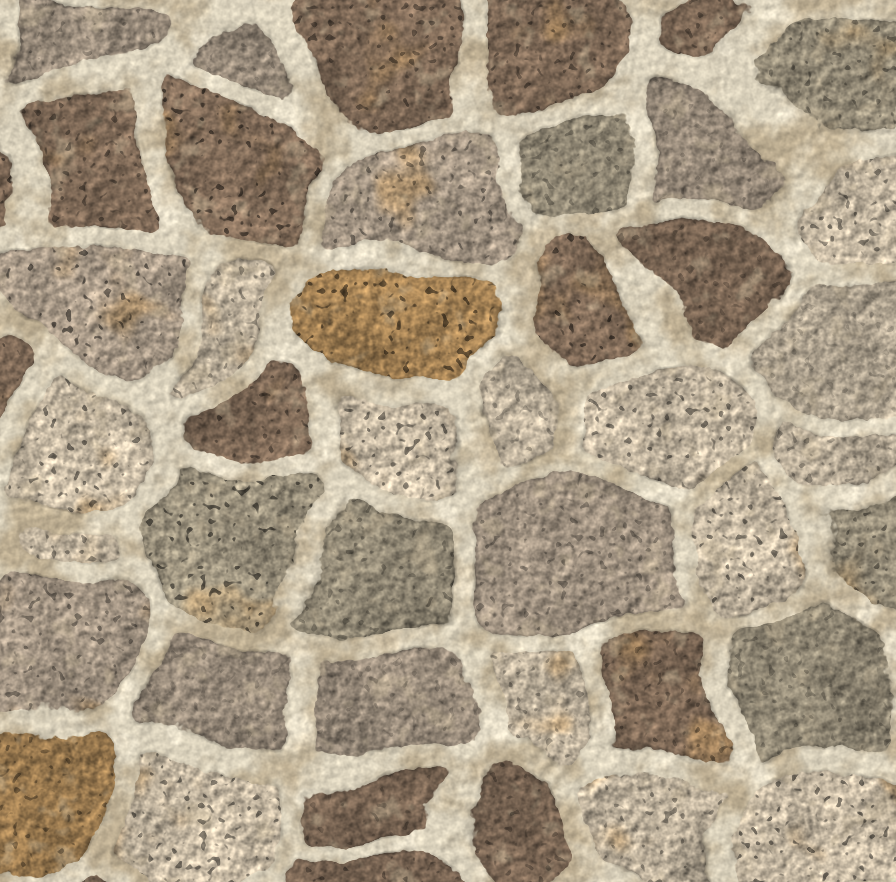
A WebGL 1 fragment shader for this texture:

```glsl
precision highp float;
// Rubble stone wall: irregular weathered stones set in pale, mottled mortar.
// A weighted Voronoi diagram, warped by gradient noise, gives the stones;
// layered noise adds blotches, stains, pits and a grain lit from upper left.
uniform vec2 u_resolution;

#define STONES vec2(5.7, 6.9)   // stones across and up
#define SIZE_SPREAD 0.42        // difference in stone size
#define JOINT 0.092             // half width of the mortar joints
#define ROUNDING 0.08           // softness of stone corners
#define WARP 0.27               // bend of the outlines
#define FRAY 0.036              // roughness of the outlines
#define RELIEF 0.36             // strength of the lit grain
#define BLOTCH 0.36             // strength of the stone mottling
#define GRAIN 0.20              // strength of the finest speckle
#define CREAM vec3(0.855, 0.82, 0.735)
#define SAND vec3(0.74, 0.68, 0.57)
#define OCHRE vec3(0.62, 0.49, 0.32)

vec2 hash2(vec2 p) {
  vec3 h = fract(p.xyx * vec3(0.1031, 0.1030, 0.0973));
  h += dot(h, h.yzx + 33.33);
  return fract((h.xx + h.yz) * h.zy);
}

float corner(vec2 cell, vec2 offset, vec2 f) {
  return dot(hash2(cell + offset) * 2.0 - 1.0, f - offset);
}

// Gradient noise, roughly -0.7 to 0.7
float noise(vec2 p) {
  vec2 i = floor(p), f = fract(p);
  vec2 u = f * f * f * (f * (f * 6.0 - 15.0) + 10.0);
  float low = mix(corner(i, vec2(0, 0), f), corner(i, vec2(1, 0), f), u.x);
  float high = mix(corner(i, vec2(0, 1), f), corner(i, vec2(1, 1), f), u.x);
  return mix(low, high, u.y);
}

float fbm(vec2 p) {
  float sum = 0.0, amp = 1.0;
  for (int i = 0; i < 3; i++) {
    sum += amp * noise(p);
    p = mat2(1.6, 1.2, -1.2, 1.6) * p + 17.3;
    amp *= 0.6;
  }
  return sum;
}

// Stone centre (xy) and weight (z) of a grid cell
vec3 seed(vec2 cell) {
  return vec3(cell + 0.14 + 0.72 * hash2(cell + 5.0),
              SIZE_SPREAD * hash2(cell + 71.0).x);
}

float smoothMin(float a, float b, float k) {
  float h = max(k - abs(a - b), 0.0) / k;
  return min(a, b) - h * h * k * 0.25;
}

// Cell of the stone at p (xy) and distance to its border (z)
vec3 stoneAt(vec2 p) {
  vec2 base = floor(p), owner = base;
  float best = 100.0;
  for (int y = -2; y <= 2; y++)
    for (int x = -2; x <= 2; x++) {
      vec2 cell = base + vec2(x, y);
      vec3 s = seed(cell);
      float d = dot(s.xy - p, s.xy - p) - s.z;
      if (d < best) { best = d; owner = cell; }
    }
  vec2 centre = seed(owner).xy;
  float border = 1.0;
  for (int y = -2; y <= 2; y++)
    for (int x = -2; x <= 2; x++) {
      if (x == 0 && y == 0) continue;
      vec3 s = seed(owner + vec2(x, y));
      float d = dot(s.xy - p, s.xy - p) - s.z - best;
      border = smoothMin(border, 0.5 * d / length(s.xy - centre), ROUNDING);
    }
  return vec3(owner, border);
}

vec3 stoneTone(float pick) {
  vec3 tone = vec3(0.73, 0.68, 0.60);
  tone = mix(tone, vec3(0.62, 0.565, 0.50), step(0.36, pick));
  tone = mix(tone, vec3(0.57, 0.535, 0.46), step(0.58, pick));
  tone = mix(tone, vec3(0.48, 0.40, 0.33), step(0.71, pick));
  return mix(tone, OCHRE * 0.95, step(0.91, pick));
}

void main() {
  vec2 uv = gl_FragCoord.xy / u_resolution.y;

  // Layout with bent, frayed outlines
  vec2 p = uv * STONES + 3.0;
  p += WARP * vec2(noise(uv * 8.0), noise(uv * 8.0 + 40.0));
  p += FRAY * vec2(fbm(uv * 50.0), fbm(uv * 50.0 + 60.0));
  vec3 stone = stoneAt(p);
  vec2 traits = hash2(stone.xy + 23.0);
  float joint = JOINT * mix(0.6, 1.35, hash2(stone.xy + 47.0).x);
  float inside = stone.z - joint + 0.03 * noise(uv * 28.0 + 5.0);
  float blur = 0.7 * STONES.y / u_resolution.y;
  float mask = smoothstep(-blur, blur, inside);

  // Shared surface noise
  vec2 toLight = vec2(-0.3, 0.36);
  float relief = fbm(uv * 78.0) - fbm(uv * 78.0 + toLight);
  float coarse = fbm(uv * 26.0 + 9.0);
  float grain = noise(uv * 165.0) + 0.7 * noise(uv * 235.0 + 31.0);

  // Mortar: sandy patches, crisp pale smears, broken contact shadow
  float patches = fbm(uv * 9.0 + 30.0);
  vec3 mortar = mix(SAND, CREAM, smoothstep(-0.45, 0.25, patches + 0.5 * coarse));
  mortar += 0.06 * smoothstep(0.12, 0.35, fbm(uv * 19.0 + 80.0));
  mortar *= 1.0 + 0.06 * coarse + 0.4 * (RELIEF * relief + GRAIN * grain);
  float contact = smoothstep(-0.3, 0.4, noise(uv * 22.0 + 15.0));
  mortar *= 1.0 - 0.25 * contact * smoothstep(-0.03, 0.0, inside);

  // Stone: own tone, blotches, ochre stains, pits, darker broken rim
  vec2 local = uv + stone.xy * 3.7;
  float blotch = fbm(local * 13.0);
  vec3 rock = stoneTone(traits.x) * mix(0.93, 1.07, traits.y);
  float stain = smoothstep(0.15, 0.5, fbm(local * 8.0 + 50.0));
  rock = mix(rock, OCHRE * 1.1, 0.55 * stain * step(0.4, traits.y));
  rock *= 1.0 + BLOTCH * (0.6 * blotch + 0.55 * coarse) + RELIEF * relief + GRAIN * grain;
  float dust = smoothstep(0.1, 0.5, fbm(local * 26.0 + 11.0));
  rock = mix(rock, SAND * (1.03 + 0.5 * RELIEF * relief), 0.4 * dust);
  float pits = smoothstep(0.24, 0.38, noise(local * 115.0) + 0.2 * blotch);
  rock *= 1.0 - pits * mix(0.15, 0.5, traits.y);
  rock *= 1.0 - 0.24 * contact * smoothstep(0.03, 0.0, inside);

  gl_FragColor = vec4(clamp(mix(mortar, rock, mask), 0.0, 1.0), 1.0);
}
```
